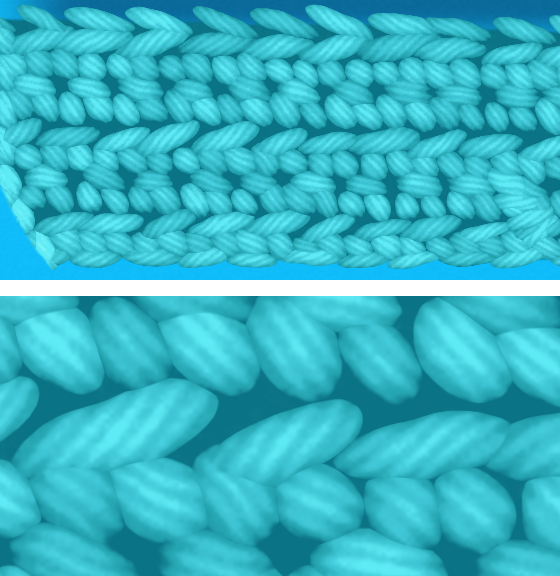
Top, the full canvas; bottom, a detail of the centre.
Reproduce this texture procedurally as a Shadertoy shader.

```glsl
// Turquoise crochet fabric: slanted stitch ridges and rows of twisted yarn bumps on blue.

const vec3 DEEP_TEAL = vec3(0.04, 0.45, 0.52);
const vec3 MID_TEAL = vec3(0.15, 0.65, 0.70);
const vec3 TURQUOISE = vec3(0.25, 0.78, 0.84);
const vec3 LIGHT_AQUA = vec3(0.37, 0.92, 0.96);
const vec3 PALE_AQUA = vec3(0.58, 0.98, 0.98);
const vec3 SKY_BLUE = vec3(0.06, 0.74, 0.98);
const vec3 SHADOW_BLUE = vec3(0.04, 0.42, 0.61);
const float PLY_WIDTH = 0.025;
const float CHAIN = 0.2135; // stitch width along the top
const float STITCH = 0.19;  // stitch width in the body

float hash(vec2 p) {
    return fract(sin(dot(p, vec2(127.1, 311.7))) * 43758.5453);
}

float noise(vec2 p) {
    vec2 i = floor(p), f = fract(p);
    f = f * f * (3.0 - 2.0 * f);
    return mix(mix(hash(i), hash(i + vec2(1, 0)), f.x),
               mix(hash(i + vec2(0, 1)), hash(i + vec2(1, 1)), f.x), f.y);
}

vec2 rotate(vec2 p, float angle) {
    float c = cos(angle), s = sin(angle);
    return vec2(c * p.x + s * p.y, c * p.y - s * p.x);
}

// One rounded piece of yarn, laid over the fabric: x = height, y = brightness.
vec2 addYarn(vec2 fabric, vec2 p, vec2 radii, float angle, float twist,
             float lift, float tone) {
    vec2 unit = rotate(p, angle) / radii;
    float dome = 1.0 - dot(unit, unit);
    float ply = cos(6.2832 * rotate(p, angle + twist).y / PLY_WIDTH);
    float light = 0.10 + 0.66 * pow(max(dome, 0.0), 0.55) + 0.075 * ply
                + 1.5 * p.y + tone;
    float height = dome * lift;
    float cover = smoothstep(-0.08, 0.08, height - fabric.x);
    return mix(fabric, vec2(height, light), cover);
}

// A horizontal row of yarn pieces with small variations between them.
vec2 addRow(vec2 fabric, vec2 p, float y, float period, float shift,
            vec2 radii, float angle, float twist, float lift) {
    float cell = floor((p.x - shift) / period);
    for (float k = -1.0; k <= 1.0; k++) {
        vec2 id = vec2(cell + k, y * 50.0);
        vec2 jitter = vec2(hash(id), hash(id + 7.3)) - 0.5;
        vec2 center = vec2((cell + k + 0.5) * period + shift, y)
                    + jitter * vec2(0.16 * period, 0.018);
        float turn = (hash(id + 3.1) - 0.5) * 0.35;
        float tone = (hash(id + 5.7) - 0.5) * 0.2;
        fabric = addYarn(fabric, p - center, radii * (1.0 + 0.25 * jitter.y),
                         angle + turn, twist, lift, tone);
    }
    return fabric;
}

// Paired bumps, single wide bumps, then paired bumps again.
vec2 addBand(vec2 fabric, vec2 p, float top, float shift) {
    float pair = 0.5 * STITCH;
    fabric = addRow(fabric, p, top, pair, shift, vec2(0.064, 0.049), -0.85, 0.2, 0.9);
    fabric = addRow(fabric, p, top - 0.075, STITCH, shift + 0.03, vec2(0.084, 0.047), -0.25, 0.0, 1.0);
    return addRow(fabric, p, top - 0.145, pair, shift + 0.02, vec2(0.066, 0.045), -0.95, 0.1, 0.95);
}

// Soft dark hollows, one per stitch.
float hollows(vec2 p, float y, float shift) {
    float x = (fract((p.x - shift) / STITCH) - 0.5) * STITCH;
    vec2 d = vec2(x, p.y - y) / vec2(0.036, 0.020);
    return exp(-dot(d, d));
}

float leftEdge(float y) {
    return 0.18 * pow(max(0.0, 0.43 - y) / 0.37, 1.6);
}

vec3 yarnColor(float t) {
    vec3 color = mix(DEEP_TEAL, MID_TEAL, smoothstep(0.0, 0.38, t));
    color = mix(color, TURQUOISE, smoothstep(0.34, 0.66, t));
    color = mix(color, LIGHT_AQUA, smoothstep(0.62, 0.90, t));
    return mix(color, PALE_AQUA, smoothstep(0.95, 1.3, t));
}

void mainImage(out vec4 fragColor, in vec2 fragCoord) {
    vec2 p = fragCoord / iResolution.y;

    // Sloping rows with a soft hand-made wobble.
    vec2 q = p + 0.016 * (vec2(noise(p * 14.0), noise(p * 14.0 + 40.0)) - 0.5);
    q.y += 0.022 * p.x * smoothstep(0.0, 0.25, p.y);

    // Bumps, then ridges, then the chain along the top.
    vec2 fabric = vec2(0.0, 0.03);
    fabric = addBand(fabric, q, 0.768, 0.0);
    fabric = addBand(fabric, q, 0.445, 0.05);
    fabric = addRow(fabric, q, 0.135, 0.5 * STITCH, 0.0, vec2(0.070, 0.049), -0.7, 0.2, 0.95);
    fabric = addRow(fabric, q, 0.083, STITCH, 0.06, vec2(0.107, 0.035), 0.1, 0.5, 0.9);
    fabric.y -= 0.30 * (hollows(q, 0.705, 0.125) + hollows(q, 0.385, 0.175)
              + hollows(q, 0.558, 0.06) + hollows(q, 0.248, 0.04));
    fabric = addRow(fabric, q, 0.515, STITCH, 0.14, vec2(0.123, 0.042), 0.3, 0.5, 1.3);
    fabric = addRow(fabric, q, 0.205, STITCH, 0.12, vec2(0.118, 0.042), 0.33, 0.5, 1.3);
    fabric = addRow(fabric, q, 0.854, CHAIN, 0.233, vec2(0.136, 0.043), 0.26, 0.5, 1.3);
    fabric = addRow(fabric, q, 0.932, CHAIN, 0.258, vec2(0.124, 0.037), -0.30, -0.4, 1.3);

    // Pale stitches down the left border and a loose knot at the lower right.
    for (float i = 0.0; i < 7.0; i++) {
        float y = 0.86 - 0.125 * i;
        vec2 center = vec2(leftEdge(y) + 0.015, y);
        fabric = addYarn(fabric, q - center, vec2(0.08, 0.042), -1.2, 0.3, 1.2, 0.05 * i);
    }
    for (float i = 0.0; i < 4.0; i++) {
        vec2 center = vec2(1.82 + 0.035 * i, 0.38 - 0.062 * i);
        fabric = addYarn(fabric, q - center, vec2(0.1, 0.043), -0.5 + 0.45 * i, 0.3, 1.4, 0.1);
    }

    // Silhouette of the fabric.
    float backing = min(q.y - 0.080, 0.935 - q.y);
    float cover = max(smoothstep(-0.008, 0.008, backing), smoothstep(0.0, 0.15, fabric.x));
    cover *= smoothstep(-0.01, 0.01, q.x + 0.014 - leftEdge(q.y));

    float fuzz = noise(p * vec2(70.0, 100.0)) + noise(p * 170.0) - 1.0;
    vec3 yarn = yarnColor(fabric.y + 0.07 * fuzz);
    float shade = smoothstep(0.80, 0.97, p.y) * smoothstep(-0.1, 0.3, p.x);
    vec3 backdrop = mix(SKY_BLUE, SHADOW_BLUE, shade) + 0.012 * fuzz;
    fragColor = vec4(mix(backdrop, yarn, cover), 1.0);
}
```
